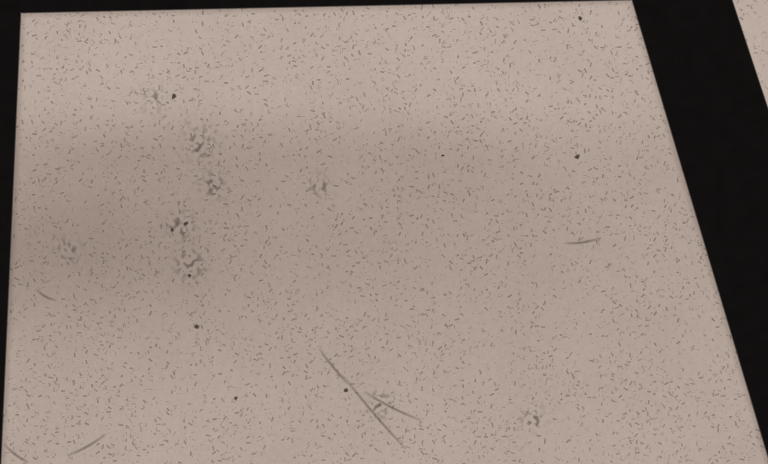
Write a Shadertoy shader that draws this texture.

```glsl
// Speckled pale floor tile with scuffs and soft shadow, framed by dark gaps
#define TILE_LIGHT vec3(0.722, 0.660, 0.620)
#define GAP_DARK vec3(0.068, 0.062, 0.060)
#define SHADE_TINT vec3(0.92, 1.0, 1.04)
#define STAIN vec3(0.25, 0.21, 0.18)
#define EDGE_SOFT 0.0028
#define SPECK_CELL 0.0125
#define SPECK_STRENGTH 0.34
#define GRAIN 0.022

vec2 hash2(vec2 p) {
    vec3 q = fract(p.xyx * vec3(0.1031, 0.1030, 0.0973));
    q += dot(q, q.yzx + 33.33);
    return fract((q.xx + q.yz) * q.zy);
}

float gradDot(vec2 cell, vec2 offset) {
    float a = 6.2832 * hash2(cell).x;
    return dot(vec2(cos(a), sin(a)), offset);
}

float gradientNoise(vec2 p) {
    vec2 i = floor(p), f = fract(p), e = vec2(1.0, 0.0);
    vec2 u = f * f * f * (f * (f * 6.0 - 15.0) + 10.0);
    return mix(mix(gradDot(i, f), gradDot(i + e, f - e), u.x),
               mix(gradDot(i + e.yx, f - e.yx), gradDot(i + 1.0, f - 1.0), u.x), u.y);
}

// Signed distance to a line, positive on the left of a -> b
float leftOf(vec2 p, vec2 a, vec2 b) {
    vec2 d = normalize(b - a), q = p - a;
    return d.x * q.y - d.y * q.x;
}

float segment(vec2 p, vec2 a, vec2 b) {
    vec2 d = b - a, q = p - a;
    return length(q - d * clamp(dot(q, d) / dot(d, d), 0.0, 1.0));
}

float blob(vec2 p, vec2 center, vec2 radius) {
    vec2 q = (p - center) / radius;
    return exp(-dot(q, q));
}

// Short, randomly turned flecks on a jittered grid
float flecks(vec2 p, float cellSize, float density) {
    vec2 g = p / cellSize, base = floor(g);
    float ink = 0.0;
    for (int y = -1; y <= 1; y++)
    for (int x = -1; x <= 1; x++) {
        vec2 cell = base + vec2(x, y);
        vec2 place = hash2(cell + 17.0), kind = hash2(cell + 71.0);
        float angle = 3.1416 * kind.y;
        vec2 arm = vec2(cos(angle), sin(angle)) * mix(0.08, 0.30, place.y);
        vec2 center = cell + place;
        float d = segment(g, center - arm, center + arm);
        float on = step(kind.x, density) * mix(0.35, 1.0, place.x);
        ink = max(ink, on * smoothstep(0.24, 0.04, d));
    }
    return ink;
}

// Dark spots (xy, radius), broad smudges (xy, radius), scratches (ends)
const vec3 SPOTS[10] = vec3[](
    vec3(0.375, 0.793, 0.006), vec3(0.371, 0.504, 0.006), vec3(0.401, 0.517, 0.006),
    vec3(0.407, 0.405, 0.005), vec3(0.425, 0.297, 0.006), vec3(0.746, 0.159, 0.006),
    vec3(0.509, 0.142, 0.005), vec3(1.244, 0.662, 0.006), vec3(0.955, 0.664, 0.004),
    vec3(1.250, 0.961, 0.005));
const vec3 SMUDGES[9] = vec3[](
    vec3(1.147, 0.099, 0.022), vec3(0.459, 0.601, 0.025), vec3(0.690, 0.600, 0.020),
    vec3(0.410, 0.430, 0.030), vec3(0.819, 0.127, 0.026), vec3(0.390, 0.512, 0.026),
    vec3(0.335, 0.780, 0.022), vec3(0.430, 0.690, 0.030), vec3(0.145, 0.460, 0.022));
const vec4 SCRATCHES[7] = vec4[](
    vec4(0.744, 0.185, 0.873, 0.034), vec4(0.787, 0.155, 0.905, 0.095),
    vec4(1.218, 0.476, 1.293, 0.487), vec4(0.690, 0.246, 0.754, 0.170),
    vec4(0.147, 0.019, 0.226, 0.063), vec4(0.080, 0.375, 0.119, 0.353),
    vec4(0.011, 0.041, 0.060, 0.004));

float wear(vec2 p) {
    vec2 q = p + 0.004 * vec2(gradientNoise(p * 90.0), gradientNoise(p * 90.0 + 40.0));
    float patchy = smoothstep(-0.1, 0.4, gradientNoise(p * 85.0));
    float ink = 0.0;
    for (int i = 0; i < 10; i++)
        ink = max(ink, 0.8 * smoothstep(1.1, 0.3, length(q - SPOTS[i].xy) / SPOTS[i].z));
    for (int i = 0; i < 9; i++)
        ink = max(ink, 0.5 * patchy * blob(p, SMUDGES[i].xy, SMUDGES[i].zz));
    for (int i = 0; i < 7; i++) {
        vec4 s = SCRATCHES[i];
        // A slight bow keeps the strokes from looking ruled
        float t = clamp(dot(p - s.xy, s.zw - s.xy) / dot(s.zw - s.xy, s.zw - s.xy), 0.0, 1.0);
        float d = segment(p + vec2(0.0, 0.016 * t * (1.0 - t)), s.xy, s.zw);
        ink = max(ink, 0.34 * sin(3.1416 * mix(0.12, 0.88, t)) * smoothstep(0.0045, 0.0008, d));
    }
    return ink;
}

void mainImage(out vec4 fragColor, in vec2 fragCoord) {
    vec2 p = fragCoord / iResolution.y;
    float soft = max(EDGE_SOFT, 0.8 / iResolution.y);

    // Main tile outline and the corner of its neighbour
    float rightSide = leftOf(p, vec2(1.655, 0.015), vec2(1.362, 1.0));
    float topSide = leftOf(p, vec2(1.362, 1.0), vec2(0.045, 0.972));
    float leftSide = leftOf(p, vec2(0.045, 0.972), vec2(0.002, 0.0));
    float inside = min(rightSide, min(topSide, leftSide));
    float nextTile = leftOf(p, vec2(1.578, 1.0), vec2(1.655, 0.767));
    float tileMask = smoothstep(-soft, soft, max(inside, nextTile));

    // Broad shadow across the middle, deepest at left
    float band = smoothstep(0.79, 0.64, p.y) * smoothstep(0.05, 0.56, p.y);
    float shade = 0.105 * band * mix(0.45, 1.0, smoothstep(1.6, 0.75, p.x));
    shade += 0.075 * blob(p, vec2(0.16, 0.46), vec2(0.33, 0.15));
    shade += 0.035 * smoothstep(0.65, 0.10, p.y) + 0.025 * blob(p, vec2(0.5, 0.72), vec2(0.6, 0.09));
    shade += 0.02 * gradientNoise(p * 4.0) + 0.015 * gradientNoise(p * 11.0);
    shade += 0.12 * smoothstep(0.016, 0.0, inside) * step(nextTile, 0.0);
    vec3 tile = TILE_LIGHT * (1.0 - shade * SHADE_TINT);

    // Fine mottling, clustered flecks and wear marks
    float cluster = 0.36 + 0.30 * gradientNoise(p * 9.0);
    float specks = max(flecks(p, SPECK_CELL, cluster), 0.6 * flecks(p + 3.7, SPECK_CELL * 0.65, cluster * 0.7));
    tile *= 1.0 + GRAIN * (gradientNoise(p * 150.0) + gradientNoise(p * 70.0));
    tile = mix(tile, STAIN, SPECK_STRENGTH * specks);
    tile = mix(tile, STAIN * 0.8, wear(p));

    vec3 gap = GAP_DARK * (1.0 + 0.15 * gradientNoise(p * 30.0));
    fragColor = vec4(mix(gap, tile, tileMask), 1.0);
}
```
